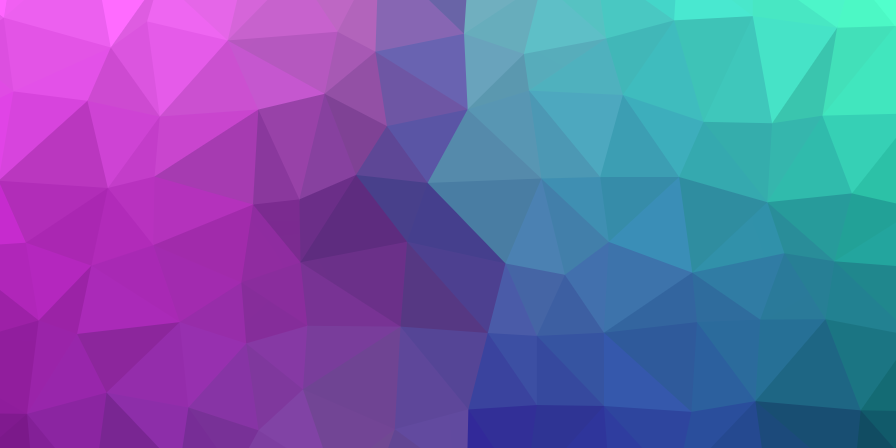
Give the GLSL for this background, as a Shadertoy shader.

```glsl
// Low-poly mosaic of flat triangles running from magenta through indigo to teal.

#define CELL 0.1667             // spacing of the triangle mesh
#define ORIGIN vec2(1.04, 0.083) // mesh vertex (0,0), on the central seam
#define JITTER 0.58             // random displacement of vertices, in cells
#define SEAM_JITTER 0.12        // displacement of vertices on the seam
#define SHADE 0.13              // brightness variation between facets

float hash(vec2 p) {
    vec3 q = fract(p.xyx * vec3(0.1031, 0.1030, 0.0973));
    q += dot(q, q.yzx + 33.33);
    return fract((q.x + q.y) * q.z);
}

float cross2(vec2 a, vec2 b) { return a.x * b.y - a.y * b.x; }

float ramp(float a, float b, float x) { return clamp((x - a) / (b - a), 0.0, 1.0); }

// Sideways kink of the seam between the violet and teal halves
float seamBend(float y) {
    float right = (y - 0.36) / 0.11;
    float left = (y - 0.58) / 0.07;
    return 0.10 * exp(-right * right) - 0.08 * exp(-left * left);
}

// Vertical gradient through three colours
vec3 column(vec3 low, vec3 mid, vec3 high, float y) {
    return mix(mix(low, mid, ramp(0.0, 0.5, y)), high, ramp(0.5, 1.0, y));
}

// Smooth colour field: vertical gradients blended from left to right
vec3 colourField(vec2 p) {
    float x = p.x - seamBend(p.y);
    float y = p.y;
    vec3 magenta = column(vec3(0.50, 0.10, 0.56), vec3(0.73, 0.16, 0.76), vec3(0.97, 0.38, 0.98), y);
    vec3 orchid  = column(vec3(0.50, 0.19, 0.63), vec3(0.66, 0.17, 0.69), vec3(0.93, 0.41, 0.94), y);
    vec3 plum    = column(vec3(0.46, 0.30, 0.60), vec3(0.34, 0.17, 0.48), vec3(0.74, 0.42, 0.77), y);
    vec3 indigo  = column(vec3(0.37, 0.28, 0.60), vec3(0.27, 0.25, 0.56), vec3(0.44, 0.42, 0.70), y);
    vec3 steel   = column(vec3(0.20, 0.16, 0.61), vec3(0.31, 0.50, 0.67), vec3(0.46, 0.70, 0.77), y);
    vec3 azure   = column(vec3(0.18, 0.25, 0.62), vec3(0.22, 0.54, 0.69), vec3(0.26, 0.82, 0.77), y);
    vec3 mint    = column(vec3(0.06, 0.32, 0.39), vec3(0.13, 0.67, 0.61), vec3(0.31, 1.00, 0.77), y);
    vec3 c = mix(magenta, orchid, ramp(0.0, 0.45, x));
    c = mix(c, plum, ramp(0.45, 0.82, x));
    c = mix(c, indigo, ramp(0.82, 0.96, x));
    c = mix(c, steel, ramp(1.00, 1.08, x));
    c = mix(c, azure, ramp(1.08, 1.45, x));
    return mix(c, mint, ramp(1.45, 2.0, x));
}

// Position of a jittered mesh vertex; those near the seam follow its kink
vec2 meshVertex(vec2 id) {
    vec2 offset = vec2(hash(id + 17.0), hash(id + 59.0)) - 0.5;
    offset *= abs(id.x) < 0.5 ? SEAM_JITTER : JITTER;
    vec2 v = ORIGIN + CELL * (id + offset);
    v.x += seamBend(v.y) * exp(-0.7 * id.x * id.x);
    return v;
}

// Signed distance to the line through a and b, positive on its left
float edgeDistance(vec2 p, vec2 a, vec2 b) {
    return cross2(b - a, p - a) / length(b - a);
}

// Adds one flat triangle, weighted by its antialiased coverage
void addFacet(vec2 p, vec2 a, vec2 b, vec2 c, float seed, inout vec4 sum) {
    float facing = sign(cross2(b - a, c - a));
    float d = min(facing * edgeDistance(p, a, b),
              min(facing * edgeDistance(p, b, c), facing * edgeDistance(p, c, a)));
    float coverage = clamp(d * iResolution.y + 0.5, 0.0, 1.0);
    vec3 colour = colourField((a + b + c) / 3.0) * (1.0 + SHADE * (seed - 0.5));
    sum += coverage * vec4(colour, 1.0);
}

void mainImage(out vec4 fragColor, in vec2 fragCoord) {
    vec2 p = fragCoord / iResolution.xy * vec2(2.0, 1.0);
    vec2 home = floor((p - ORIGIN) / CELL);
    vec4 sum = vec4(colourField(p), 1.0) * 0.001;

    // Split each nearby quad along its shorter diagonal
    for (int j = -1; j <= 1; j++) {
        for (int i = -1; i <= 1; i++) {
            vec2 id = home + vec2(i, j);
            vec2 a = meshVertex(id);
            vec2 b = meshVertex(id + vec2(1, 0));
            vec2 c = meshVertex(id + vec2(1, 1));
            vec2 d = meshVertex(id + vec2(0, 1));
            float seed1 = hash(id + 101.0);
            float seed2 = hash(id + 203.0);
            if (distance(a, c) < distance(b, d)) {
                addFacet(p, a, b, c, seed1, sum);
                addFacet(p, a, c, d, seed2, sum);
            } else {
                addFacet(p, a, b, d, seed1, sum);
                addFacet(p, b, c, d, seed2, sum);
            }
        }
    }
    fragColor = vec4(sum.rgb / sum.a, 1.0);
}
```
